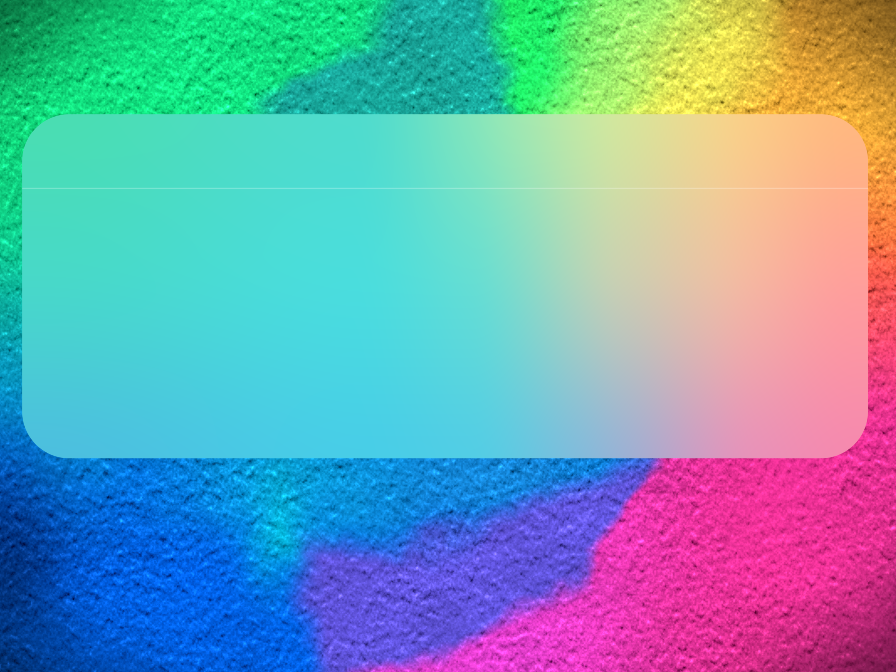
Write a Shadertoy shader that draws this background.

```glsl
// A rainbow watercolour on grainy paper behind a frosted, rounded panel.
// The paint is layered from noise-warped washes; the panel is a smooth
// blend of vertical colour ramps, cut out by a rounded-box distance.

float hash(vec2 p) {
    vec3 q = fract(p.xyx * 0.1031);
    q += dot(q, q.yzx + 33.33);
    return fract((q.x + q.y) * q.z);
}

float noise(vec2 p) {
    vec2 i = floor(p), f = fract(p);
    f = f * f * (3.0 - 2.0 * f);
    return mix(mix(hash(i), hash(i + vec2(1, 0)), f.x),
               mix(hash(i + vec2(0, 1)), hash(i + vec2(1, 1)), f.x), f.y);
}

float fbm(vec2 p) {
    float sum = 0.0, amp = 0.5;
    for (int i = 0; i < 5; i++) {
        sum += amp * noise(p);
        p = mat2(1.6, 1.2, -1.2, 1.6) * p + 17.0;
        amp *= 0.5;
    }
    return sum;
}

float roundedBox(vec2 p, vec2 halfSize, float radius) {
    vec2 d = abs(p) - halfSize + radius;
    return length(max(d, 0.0)) + min(max(d.x, d.y), 0.0) - radius;
}

// Soft elliptical spot of pigment
float spot(vec2 p, vec2 center, vec2 size) {
    vec2 d = (p - center) / size;
    return exp(-dot(d, d));
}

// Three-colour ramp, t from 0 to 1
vec3 ramp(float t, vec3 low, vec3 mid, vec3 high) {
    return mix(mix(low, mid, smoothstep(-0.1, 0.6, t)), high, smoothstep(0.4, 1.1, t));
}

vec3 watercolour(vec2 p) {
    vec2 warp = vec2(fbm(p * 9.0 + 40.0), fbm(p * 9.0 + 90.0)) - 0.48;
    vec2 w = p + 0.09 * warp;

    // Blue to green, with deeper and brighter pools
    vec3 col = mix(vec3(0.0, 0.37, 0.88), vec3(0.07, 0.88, 0.5), smoothstep(0.14, 0.83, w.y));
    col = mix(col, vec3(0.09, 0.53, 0.84), 0.9 * spot(w, vec2(0.72, 0.28), vec2(0.22, 0.1)));
    col = mix(col, vec3(0.04, 0.63, 0.84), 0.8 * spot(w, vec2(0.44, 0.29), vec2(0.15, 0.07)));
    col = mix(col, vec3(0.02, 0.74, 0.84), 0.85 * spot(w, vec2(0.42, 0.21), vec2(0.05, 0.08)));
    col = mix(col, vec3(0.0, 0.17, 0.45), 0.8 * spot(w, vec2(0.03, 0.19), vec2(0.1, 0.1)));

    // Teal bloom at the top
    float top = smoothstep(0.4, 0.6, p.y);
    float bloomEdge = 0.55 - 0.15 * (1.0 - smoothstep(0.85, 0.95, w.y));
    col = mix(col, vec3(0.1, 0.63, 0.62), 0.9 * top * smoothstep(-0.04, 0.04, w.x - bloomEdge));

    // Green, lime, yellow and orange run diagonally to the right
    float d = w.x - 0.4 * (w.y - 0.9);
    col = mix(col, vec3(0.12, 0.92, 0.4), top * smoothstep(0.71, 0.755, w.x));
    col = mix(col, vec3(0.64, 0.94, 0.43), top * smoothstep(0.76, 0.92, d));
    col = mix(col, vec3(0.92, 0.88, 0.32), top * smoothstep(0.9, 1.05, d));
    col = mix(col, vec3(0.95, 0.68, 0.22), top * smoothstep(1.04, 1.18, d));
    col = mix(col, vec3(1.0, 0.38, 0.26), smoothstep(1.05, 1.2, p.x) * (1.0 - smoothstep(0.56, 0.84, w.y)));

    // Violet shore, then the pink field
    float violetEdge = 0.2 + 0.5 * max(w.x - 0.72, 0.0);
    float violet = smoothstep(0.43, 0.49, w.x) * (1.0 - smoothstep(0.98, 1.06, p.x));
    violet *= smoothstep(-0.035, 0.035, violetEdge - w.y);
    col = mix(col, vec3(0.39, 0.32, 0.85), 0.95 * violet * (1.0 - top));
    float pinkEdge = min(0.01 + 0.45 * (w.x - 0.59) + 1.2 * max(w.x - 0.88, 0.0), 0.5);
    float soft = mix(0.022, 0.18, smoothstep(1.0, 1.2, p.x));
    vec3 pink = mix(vec3(0.88, 0.24, 0.8), vec3(0.92, 0.19, 0.58), smoothstep(0.7, 1.15, w.x));
    col = mix(col, pink, smoothstep(-soft, soft, pinkEdge - w.y));

    // Uneven pigment, and paper flecks that gather in patches
    vec2 fiber = mat2(0.9, 0.5, -0.4, 0.8) * p;
    float relief = fbm(fiber * 110.0) - fbm(fiber * 110.0 + vec2(0.3, -0.4));
    float fleck = relief * (0.5 + 3.5 * abs(relief));
    float speck = noise(p * 400.0) - 0.5;
    float patchy = 0.5 + fbm(p * 6.0 + 70.0);
    float grain = patchy * (0.45 * fleck + 0.16 * speck);
    return col * (1.0 + 0.18 * (fbm(p * 14.0) - 0.48) + grain) + 0.25 * grain;
}

vec3 frostedGlass(vec2 p) {
    float t = (p.y - 0.318) / 0.512;
    vec3 left   = ramp(t, vec3(0.30, 0.74, 0.88), vec3(0.28, 0.85, 0.79), vec3(0.29, 0.87, 0.69));
    vec3 center = ramp(t, vec3(0.28, 0.80, 0.91), vec3(0.29, 0.87, 0.87), vec3(0.31, 0.86, 0.80));
    vec3 mint   = ramp(t, vec3(0.33, 0.80, 0.90), vec3(0.42, 0.87, 0.82), vec3(0.58, 0.91, 0.71));
    vec3 lime   = ramp(t, vec3(0.54, 0.71, 0.86), vec3(0.77, 0.82, 0.71), vec3(0.81, 0.92, 0.62));
    vec3 peach  = ramp(t, vec3(0.89, 0.57, 0.74), vec3(0.95, 0.74, 0.64), vec3(0.98, 0.83, 0.53));
    vec3 coral  = ramp(t, vec3(0.96, 0.53, 0.69), vec3(1.00, 0.62, 0.61), vec3(1.00, 0.73, 0.49));
    vec3 col = mix(left, center, smoothstep(0.05, 0.55, p.x));
    col = mix(col, mint, smoothstep(0.52, 0.78, p.x));
    col = mix(col, lime, smoothstep(0.7, 0.93, p.x));
    col = mix(col, peach, smoothstep(0.86, 1.13, p.x));
    return mix(col, coral, smoothstep(1.05, 1.28, p.x));
}

void mainImage(out vec4 fragColor, in vec2 fragCoord) {
    vec2 p = fragCoord / iResolution.y;
    float pixel = 1.0 / iResolution.y;

    // Painted paper, darker in the corners
    vec2 uv = fragCoord / iResolution.xy - 0.5;
    vec3 col = watercolour(p) * (1.0 - 0.5 * smoothstep(0.53, 0.73, length(uv)));

    // Panel with a hairline below its header
    vec3 glass = frostedGlass(p);
    float hairline = clamp((0.0009 - abs(p.y - 0.7196)) / pixel + 0.5, 0.0, 1.0);
    glass = mix(glass, vec3(1.0), 0.25 * hairline);
    float panel = roundedBox(p - vec2(0.6623, 0.574), vec2(0.6293, 0.256), 0.07);
    col = mix(col, glass, 1.0 - smoothstep(-0.5 * pixel, 0.5 * pixel, panel));

    fragColor = vec4(clamp(col, 0.0, 1.0), 1.0);
}
```
